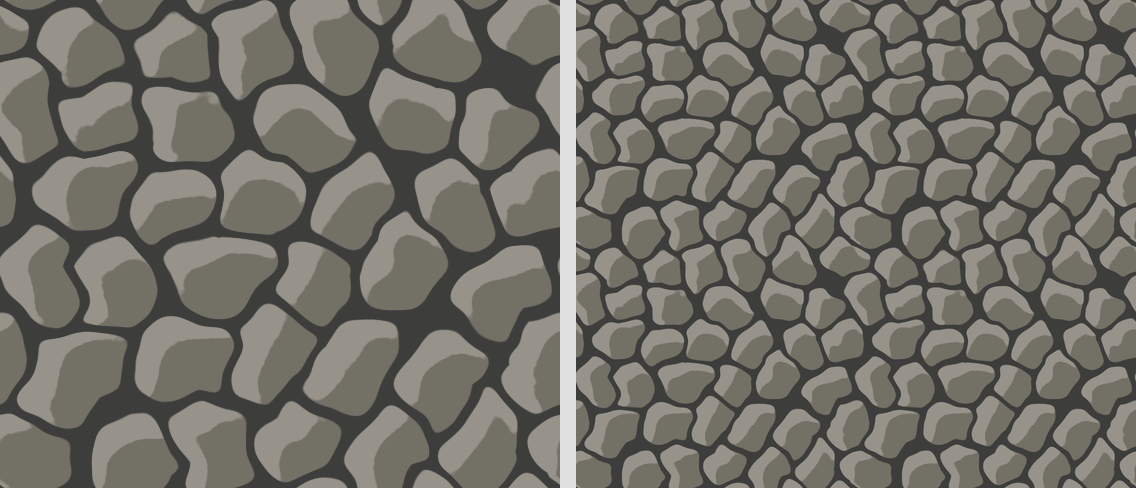
Left: one tile. Right: repeated 2 by 2.
Reproduce this texture procedurally as a WebGL 1 fragment shader.

```glsl
precision highp float;
// Cobbles: lumpy two-tone stones set in dark mortar, tiling on both axes.
// Each stone is the rounded Voronoi cell of a bent skeleton on a wrapped grid;
// its highlight is the part not covered by a copy shifted away from the light.

uniform vec2 u_resolution;

const vec2 GRID = vec2(6.0, 6.0);
const float HALF_GAP = 0.055;
const float MAX_RADIUS = 0.50;
const float CORNER_SHARPNESS = 20.0;
const vec3 MORTAR = vec3(0.238, 0.238, 0.237);
const vec3 STONE = vec3(0.452, 0.438, 0.398);
const vec3 HIGHLIGHT = vec3(0.592, 0.576, 0.545);

vec2 wrapCell(vec2 cell, vec2 period) {
  return floor(mod(cell + 0.5, period));
}

vec2 hash2(vec2 cell, float seed) {
  vec3 h = fract(vec3(cell.xyx + seed) * vec3(0.1031, 0.1030, 0.0973));
  h += dot(h, h.yzx + 33.33);
  return fract((h.xx + h.yz) * h.zy);
}

vec2 direction(float angle) {
  return vec2(cos(angle), sin(angle));
}

// Gradient noise that repeats after a whole number of cells
float cornerSlope(vec2 corner, vec2 offset, vec2 period, float seed) {
  return dot(direction(6.2832 * hash2(wrapCell(corner, period), seed).x), offset);
}

float gradientNoise(vec2 p, vec2 period, float seed) {
  vec2 i = floor(p);
  vec2 f = p - i;
  vec2 u = f * f * f * (f * (f * 6.0 - 15.0) + 10.0);
  vec2 e = vec2(1.0, 0.0);
  float low = mix(cornerSlope(i, f, period, seed),
                  cornerSlope(i + e, f - e, period, seed), u.x);
  float high = mix(cornerSlope(i + e.yx, f - e.yx, period, seed),
                   cornerSlope(i + 1.0, f - 1.0, period, seed), u.x);
  return mix(low, high, u.y);
}

float smoothMax(float a, float b, float k) {
  float h = max(k - abs(a - b), 0.0) / k;
  return max(a, b) + h * h * k * 0.25;
}

float armDistance(vec2 p, vec2 arm) {
  return length(p - arm * clamp(dot(p, arm) / dot(arm, arm), 0.0, 1.0));
}

// Distance to the two-armed skeleton of one cell
float skeletonDistance(vec2 q, vec2 cell, vec2 cellSize) {
  vec2 id = wrapCell(cell, GRID);
  vec2 turn = hash2(id, 3.7);
  vec2 reach = mix(vec2(0.12), vec2(0.40), hash2(id, 11.3));
  vec2 center = cell + 0.5 + 0.36 * (hash2(id, 23.1) - 0.5);
  center.x += 0.5 * step(1.0, mod(id.y + 0.5, 2.0)) - 0.25;
  vec2 p = (q - center) * cellSize;
  float angle = 6.2832 * turn.x;
  float bend = mix(1.3, 2.9, turn.y);
  return min(armDistance(p, direction(angle) * reach.x),
             armDistance(p, direction(angle + bend) * reach.y));
}

vec2 nearestCell(vec2 q, vec2 cellSize) {
  vec2 nearest = floor(q);
  float best = 100.0;
  for (int y = -2; y <= 2; y++) {
    for (int x = -2; x <= 2; x++) {
      vec2 cell = floor(q) + vec2(float(x), float(y));
      float d = skeletonDistance(q, cell, cellSize);
      if (d < best) {
        best = d;
        nearest = cell;
      }
    }
  }
  return nearest;
}

// Signed field of one stone, negative inside, with softened corners
float stoneField(vec2 q, vec2 owner, vec2 cellSize) {
  float others = 0.00001;
  for (int y = -2; y <= 2; y++) {
    for (int x = -2; x <= 2; x++) {
      vec2 cell = floor(q) + vec2(float(x), float(y));
      vec2 apart = abs(cell - owner);
      float isOther = step(0.5, apart.x + apart.y);
      others += isOther * exp2(-CORNER_SHARPNESS * skeletonDistance(q, cell, cellSize));
    }
  }
  float own = skeletonDistance(q, owner, cellSize);
  float border = 0.5 * (own + log2(others) / CORNER_SHARPNESS) + HALF_GAP;
  return smoothMax(border, own - MAX_RADIUS, 0.12);
}

void main() {
  vec2 uv = gl_FragCoord.xy / u_resolution;
  vec2 cellSize = vec2(u_resolution.x / u_resolution.y * GRID.y / GRID.x, 1.0);
  float pixel = GRID.y / u_resolution.y;

  // Lumpy outlines
  vec2 q = uv * GRID;
  vec2 lump = vec2(gradientNoise(q * 2.0, GRID * 2.0, 41.0),
                   gradientNoise(q * 2.0, GRID * 2.0, 57.0));
  q += 0.16 * lump / cellSize;

  // Stone and its highlight
  vec2 owner = nearestCell(q, cellSize);
  vec2 style = hash2(wrapCell(owner, GRID), 71.9);
  float body = stoneField(q, owner, cellSize);
  vec2 towardLight = direction(mix(1.75, 2.75, style.x)) * 0.36;
  float shadowed = stoneField(q + towardLight / cellSize, owner, cellSize);
  float rim = 0.035 * pow(style.y, 5.0) - 1.5 * pixel;
  float bristle = 0.012 * gradientNoise(uv * GRID * 18.0, GRID * 18.0, 83.0);
  float lit = smoothMax(body + rim, -shadowed, 0.14) + bristle;

  vec3 color = mix(HIGHLIGHT, STONE, smoothstep(-pixel, pixel, lit));
  color = mix(color, MORTAR, smoothstep(-0.8 * pixel, 0.8 * pixel, body));
  gl_FragColor = vec4(color, 1.0);
}
```
